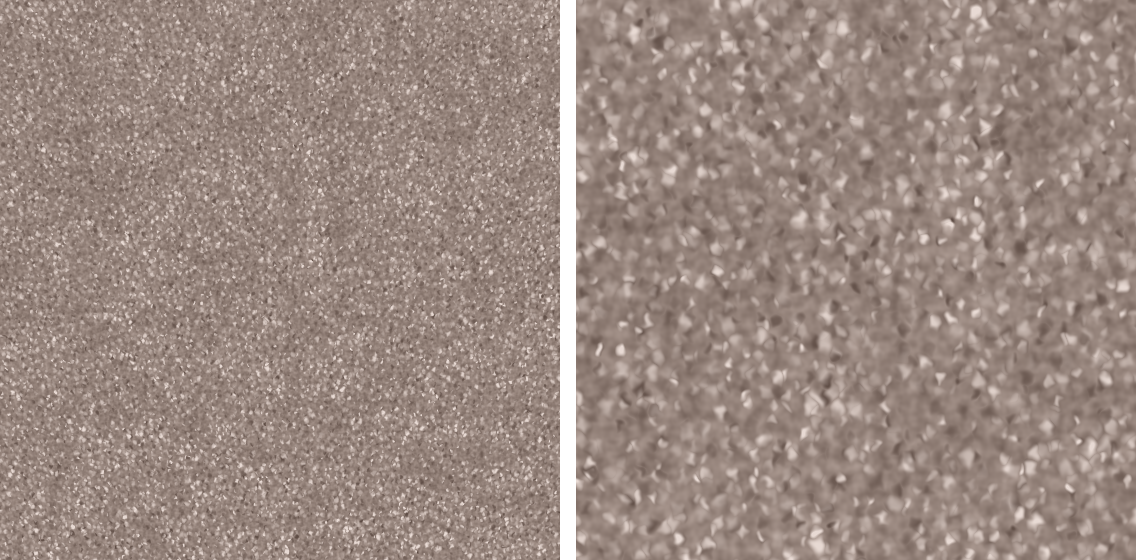
Left, the full canvas; right, a detail of the centre.
This texture is drawn by a Shadertoy shader. Its source:

```glsl
#define BASE_COLOR vec3(0.578, 0.508, 0.475)
#define LIGHT_COLOR vec3(0.91, 0.855, 0.83)
#define DARK_COLOR vec3(0.36, 0.29, 0.26)
#define LIGHT_CELLS 110.0
#define DARK_CELLS 108.0
#define LIGHT_SHARE 0.74
#define DARK_SHARE 0.54
#define STRETCH 1.35
#define MOTTLE_SCALE 125.0
#define MOTTLE_AMOUNT 0.12
#define CLUSTER_SCALE 24.0
#define WARP_AMOUNT 0.0035

vec3 hash3(vec2 p) {
    vec3 q = fract(p.xyx * vec3(0.1031, 0.1030, 0.0973));
    q += dot(q, q.yxz + 33.33);
    return fract((q.xxy + q.yzz) * q.zyx);
}

float cornerSlope(vec2 cell, vec2 offset) {
    float angle = 6.2832 * hash3(cell).x;
    return dot(vec2(cos(angle), sin(angle)), offset);
}

float gradientNoise(vec2 p) {
    vec2 cell = floor(p);
    vec2 f = fract(p);
    vec2 blend = f * f * f * (f * (f * 6.0 - 15.0) + 10.0);
    vec2 e = vec2(0.0, 1.0);
    float low = mix(cornerSlope(cell, f), cornerSlope(cell + e.yx, f - e.yx), blend.x);
    float high = mix(cornerSlope(cell + e.xy, f - e.xy), cornerSlope(cell + e.yy, f - e.yy), blend.x);
    return mix(low, high, blend.y);
}

// Loose groups of flecks at two sizes
float clusters(vec2 uv) {
    return gradientNoise(uv * CLUSTER_SCALE + 9.0)
         + 0.6 * gradientNoise(uv * CLUSTER_SCALE * 0.4 + 31.0);
}

// Strength of soft oval flecks, one per occupied cell of a jittered grid
float flecks(vec2 uv, float cells, float share, float grouping, float seed) {
    vec2 p = uv * cells;
    vec2 home = floor(p);
    float strength = 0.0;
    for (int y = -1; y <= 1; y++) {
        for (int x = -1; x <= 1; x++) {
            vec2 cell = home + vec2(x, y);
            vec3 place = hash3(cell + seed);
            vec3 look = hash3(cell + seed + 71.7);
            // Grouping is constant per cell, so every fleck stays whole
            float group = clusters((cell + 0.5) / cells);
            float present = step(place.z, share + grouping * group);

            // Lean swings gradually from left to right across the canvas
            float lean = mix(-0.5, 0.35, cell.x / cells) + 1.1 * (look.x - 0.5);
            vec2 along = vec2(sin(lean), cos(lean));
            vec2 d = p - cell - place.xy;
            vec2 oval = vec2(dot(d, vec2(along.y, -along.x)), dot(d, along) / STRETCH);

            float radius = mix(0.34, 0.66, look.y * look.y);
            float peak = mix(0.3, 1.0, look.z * look.z) * (1.0 + 0.4 * group);
            float profile = 1.0 - smoothstep(0.1, 1.0, length(oval) / radius);
            strength = max(strength, present * peak * profile);
        }
    }
    return strength;
}

void mainImage(out vec4 fragColor, in vec2 fragCoord) {
    vec2 uv = fragCoord / iResolution.y;

    // Fine mottled ground with faint broad shading
    float mottle = gradientNoise(uv * MOTTLE_SCALE)
                 + 0.5 * gradientNoise(uv * MOTTLE_SCALE * 1.9 + 40.0);
    float shade = 0.025 * clusters(uv) + 0.02 * gradientNoise(uv * 5.0 + 3.0);
    vec3 color = BASE_COLOR + MOTTLE_AMOUNT * mottle + shade;

    // Irregular outlines, with slightly stronger contrast toward the bottom
    vec2 warp = vec2(gradientNoise(uv * 170.0 + 5.0), gradientNoise(uv * 170.0 + 77.0));
    vec2 grain = uv + WARP_AMOUNT * warp;
    float contrast = mix(1.08, 0.88, uv.y);
    float dark = flecks(grain, DARK_CELLS, DARK_SHARE, -0.25, 210.0);
    float light = flecks(grain, LIGHT_CELLS, LIGHT_SHARE, 0.6, 15.0);
    color = mix(color, DARK_COLOR, min(0.85 * contrast * dark, 1.0));
    color = mix(color, LIGHT_COLOR, min(contrast * light, 1.0));

    fragColor = vec4(color, 1.0);
}
```
